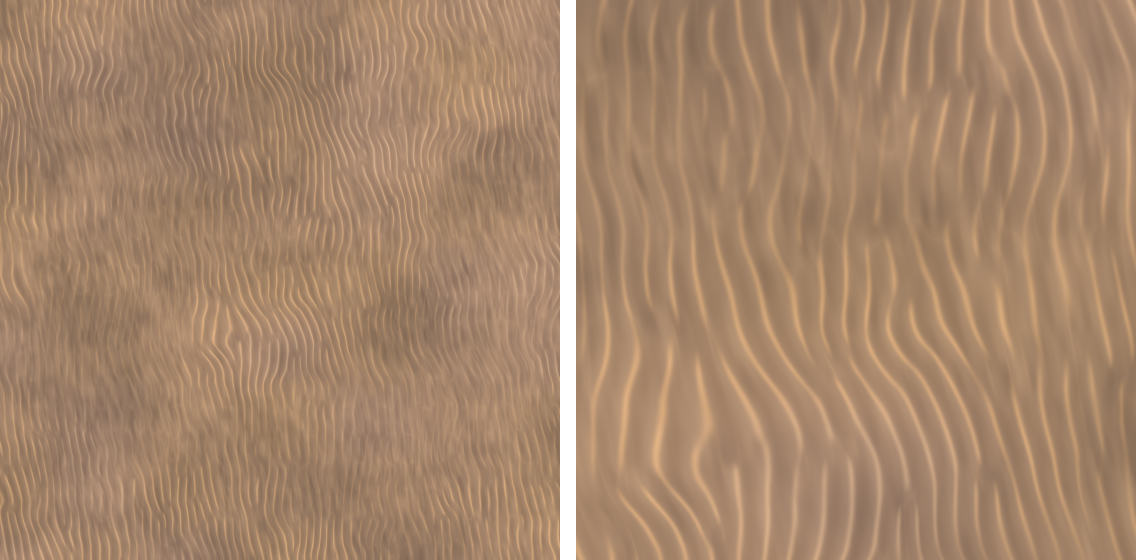
Left: the whole. Right: its middle third, enlarged.
Reproduce this texture procedurally as a WebGL 2 fragment shader.

```glsl
#version 300 es
precision highp float;
// Wind-rippled sand: thin, pale, nearly vertical crests that bend, fork and fade.
// Scattered wave kernels are summed as phasors, so neighbouring ripples split and join;
// stretched noise adds fine streaks and fractal noise adds broad, soft blotches.
uniform vec2 u_resolution;
out vec4 fragColor;

const float TAU = 6.2831853;
const float RIPPLES = 66.0; // crests across the canvas

vec3 hash3(vec2 p) {
    vec3 q = fract(p.xyx * vec3(0.1031, 0.1030, 0.0973));
    q += dot(q, q.yxz + 33.33);
    return fract((q.xxy + q.yzz) * q.zyx);
}

float noise(vec2 p) {
    vec2 cell = floor(p), f = fract(p);
    f = f * f * f * (f * (f * 6.0 - 15.0) + 10.0);
    float low = mix(hash3(cell).x, hash3(cell + vec2(1, 0)).x, f.x);
    float high = mix(hash3(cell + vec2(0, 1)).x, hash3(cell + vec2(1, 1)).x, f.x);
    return mix(low, high, f.y);
}

float fbm(vec2 p) {
    float sum = 0.0, amplitude = 0.533;
    for (int i = 0; i < 4; i++) {
        sum += amplitude * noise(p);
        p = mat2(1.6, 1.2, -1.2, 1.6) * p + 17.3;
        amplitude *= 0.5;
    }
    return sum;
}

// Horizontal coordinate that follows the bending, leaning crests.
float acrossRipples(vec2 p) {
    float bend = 0.030 * noise(p * vec2(6.0, 10.0) + 41.0);
    float wiggle = 0.009 * noise(p * vec2(16.0, 26.0) + 83.0);
    return p.x + 0.12 * p.y + bend + wiggle;
}

// Weighted mean of local waves: its angle is the ripple phase, its length the coherence.
vec2 ripplePhasor(vec2 p, float across) {
    vec2 grid = vec2(17.0, 13.0), q = p * grid, base = floor(q);
    vec2 sum = vec2(0.0);
    float total = 0.001;
    for (int j = -1; j <= 1; j++) {
        for (int i = -1; i <= 1; i++) {
            vec2 cell = base + vec2(i, j);
            vec3 rnd = hash3(cell + 7.0);
            vec2 offset = q - cell - 0.2 - 0.6 * rnd.xy;
            float weight = max(0.0, 1.0 - dot(offset, offset));
            weight *= weight;
            vec2 tilt = (hash3(cell + 131.0).xy - 0.5) * vec2(0.36, 0.36);
            float cycles = RIPPLES * (across + dot(offset / grid, tilt)) + 0.8 * (rnd.z - 0.5);
            sum += weight * vec2(cos(TAU * cycles), sin(TAU * cycles));
            total += weight;
        }
    }
    return sum / total;
}

void main() {
    vec2 p = gl_FragCoord.xy / u_resolution;
    float across = acrossRipples(p);

    // Broad blotches, a little lighter towards the top, drifting from mauve to gold
    float blotch = fbm(p * vec2(5.5, 7.0) + 5.0) + 0.10 * (p.y - 0.5);
    vec3 color = mix(vec3(0.566, 0.457, 0.373), vec3(0.678, 0.545, 0.436), smoothstep(0.18, 0.82, blotch));
    float warmth = noise(p * vec2(6.0, 8.0) + 60.0) - 0.5;
    color += warmth * vec3(0.008, 0.006, -0.024);

    // Ripples: soft body, shaded flank and a narrow lit crest, strongest in patches
    vec2 phasor = ripplePhasor(p, across);
    float coherence = length(phasor);
    vec2 wave = phasor / max(coherence, 0.001);
    float patches = smoothstep(0.30, 0.64, fbm(p * vec2(7.0, 9.0) + 29.0));
    float strength = smoothstep(0.12, 0.80, coherence) * mix(0.30, 1.0, patches);
    float crest = pow(0.5 + 0.5 * wave.x, 8.0);
    color += strength * (0.016 * wave.x - 0.016 * wave.y) * vec3(1.0, 0.95, 0.85);
    vec3 glow = mix(vec3(0.130, 0.112, 0.082), vec3(0.160, 0.113, 0.050), smoothstep(-0.4, 0.1, warmth));
    color += strength * crest * glow;

    // Fine broken streaks, steeper than the crests and clearest where those fade
    float slant = mix(across, p.x + 0.25 * p.y, 0.4);
    float streak = noise(vec2(slant * 130.0, p.y * 30.0)) - 0.5;
    streak += 0.8 * (noise(vec2(slant * 235.0, p.y * 50.0) + 9.0) - 0.5);
    color += streak * mix(0.082, 0.042, strength) * vec3(1.0, 0.85, 0.65);

    // Short bright wisps between the ripples
    float wisp = 1.0 - abs(2.0 * noise(vec2(slant * 95.0, p.y * 20.0) + 57.0) - 1.0);
    color += (pow(wisp, 5.0) - 0.2) * mix(0.045, 0.008, strength) * vec3(1.0, 0.78, 0.50);

    fragColor = vec4(color, 1.0);
}
```
